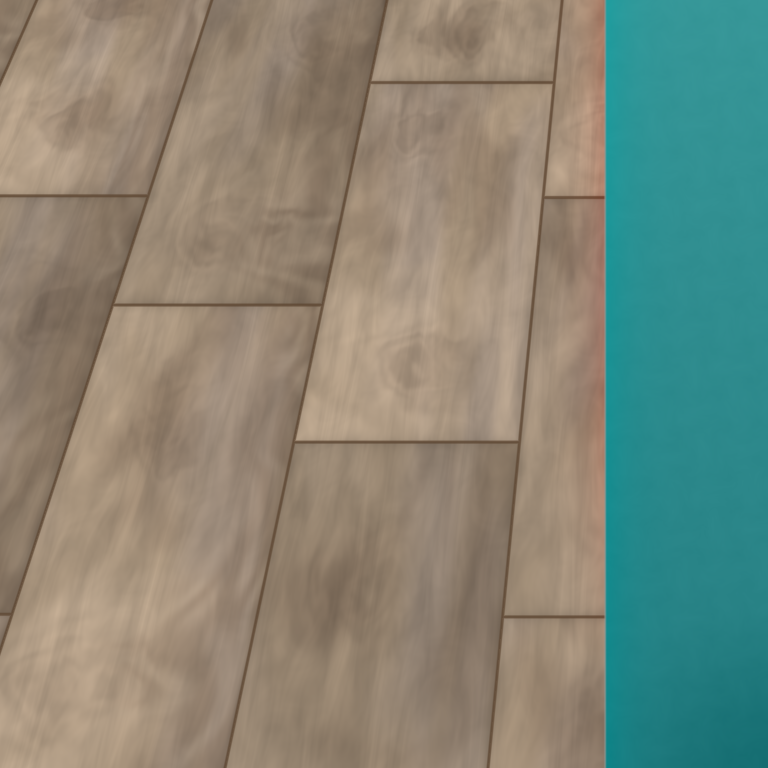
A Shadertoy shader for this texture:

```glsl
// Staggered wood-look floor planks in perspective, beside a teal wall panel.

const vec3 WOOD  = vec3(0.625, 0.550, 0.464);
const vec3 LIGHT = vec3(0.700, 0.622, 0.535);
const vec3 GREY  = vec3(0.610, 0.550, 0.500);
const vec3 DARK  = vec3(0.420, 0.350, 0.290);
const vec3 SEAM  = vec3(0.370, 0.280, 0.200);
const vec3 TEAL  = vec3(0.180, 0.540, 0.550);
const float WALL_X = 0.788;       // left edge of the panel
const float HORIZON = 1.99;       // distance of the vanishing line above the top
const float PLANK_LENGTH = 0.087; // in units of inverse depth

vec2 hash2(vec2 p) {
    vec3 q = fract(vec3(p.xyx) * vec3(0.1031, 0.1030, 0.0973));
    q += dot(q, q.yzx + 33.33);
    return fract((q.xx + q.yz) * q.zy);
}

// Warped sines, rotated and scaled per layer; roughly -0.6 to 0.6
float layeredSines(vec2 p, float seed) {
    float sum = 0.0, amp = 0.5;
    for (int i = 0; i < 4; i++) {
        p = mat2(1.5, 1.1, -1.1, 1.5) * p + seed;
        p += 0.6 * sin(p.yx + seed);
        sum += amp * sin(p.x) * sin(p.y);
        amp *= 0.62;
    }
    return sum;
}

// Distance to the nearest jittered cell centre
float cellular(vec2 p, vec2 seed) {
    vec2 cell = floor(p);
    float nearest = 4.0;
    for (int j = -1; j <= 1; j++)
    for (int i = -1; i <= 1; i++) {
        vec2 c = cell + vec2(i, j);
        vec2 centre = c + 0.5 + 0.4 * (hash2(c + seed) - 0.5);
        nearest = min(nearest, length(p - centre));
    }
    return nearest;
}

// Opacity of a line of the given half width
float line(float dist, float halfWidth, float pixel) {
    return 1.0 - smoothstep(halfWidth - pixel, halfWidth + pixel, dist);
}

// Wood of one plank: p runs 0..1 across and along it
vec3 plankColor(vec2 p, vec2 id) {
    float seed = 6.28 * hash2(id + 17.0).x;
    float tone = cos(2.9 * id.x + 2.6 * (id.y - 5.0));
    vec2 q = vec2(p.x, p.y * 1.7);

    // Broad stains and grey patches
    float stain = layeredSines(q * vec2(1.7, 0.9), seed);
    float patches = layeredSines(q * vec2(1.2, 0.5) + 4.0, seed + 2.0);
    vec3 col = mix(WOOD, GREY, smoothstep(-0.2, 0.4, patches) * 0.7);
    col = mix(col, LIGHT, smoothstep(0.0, 0.5, stain) * 0.65);
    col = mix(col, DARK, smoothstep(0.0, 0.6, -stain) * 0.38);

    // Knots, two cells per plank, with softly ragged rims
    float ragged = layeredSines(q * 4.0, seed + 1.0);
    float knotDist = cellular(vec2(p.x, p.y * 2.0), id * 7.0) + 0.14 * ragged;
    float knot = exp(-28.0 * knotDist * knotDist);
    float knotty = 0.15 + 0.4 * step(0.4, abs(tone)) * hash2(id + 5.0).y;
    col = mix(col, DARK, knot * knotty);

    // Growth rings bend around knots and darken toward one side
    float bend = 1.1 * layeredSines(q * vec2(1.6, 1.1), seed + 3.0);
    float rings = sin(24.0 * (p.x + 0.5 * bend) + 11.0 * knot + 5.0 * q.y);
    float side = smoothstep(0.55, 0.95, p.x + 0.3 * stain) * step(id.x, 1.5);
    col = mix(col, DARK, side * (0.33 + 0.17 * rings));
    col *= 1.0 + 0.022 * rings * (0.5 + knot);

    // Fine fibres along the plank
    float fibres = layeredSines(q * vec2(13.0, 2.5), seed);
    float pores = layeredSines(q * vec2(9.0, 6.0), seed + 5.0);
    col *= 1.0 + 0.085 * fibres + 0.05 * pores;
    return col * (1.0 + 0.06 * tone);
}

// Floor: seams fan out from the vanishing point, joints are staggered
vec3 floorColor(vec2 uv, float pixel) {
    float down = 1.0 - uv.y;
    float depth = down + HORIZON;
    float columnWidth = 0.228 + 0.1145 * down;
    float across = (uv.x - 0.048 + 0.44 * down) / columnWidth;
    float column = floor(across);
    float stagger = 0.12 - 0.29 * column - 0.015 * column * column;
    float along = 1.0 / (depth * PLANK_LENGTH) - stagger;
    vec2 id = vec2(column, floor(along));
    vec3 col = plankColor(vec2(across, along) - id, id);

    // Seams and end joints with a faint shadow
    float seamDist = abs(across - round(across)) * columnWidth;
    float jointDist = abs(along - round(along)) * PLANK_LENGTH * depth * depth;
    float gap = min(seamDist, jointDist);
    col *= 1.0 - 0.12 * exp(-gap * 130.0);
    col = mix(col, SEAM, 0.8 * line(gap, 0.0019, pixel));

    // Reddish bounce beside the panel
    float bounce = exp((uv.x - WALL_X) * 45.0) * smoothstep(0.05, 0.5, uv.y);
    return col + bounce * vec3(0.05, -0.07, -0.07);
}

// Panel: lighter at the top, more saturated at its left edge
vec3 wallColor(vec2 uv) {
    vec3 col = TEAL + (uv.y - 0.5) * vec3(0.07, 0.10, 0.09);
    col += exp((WALL_X - uv.x) * 30.0) * vec3(-0.10, 0.03, 0.03);
    col -= 0.06 * smoothstep(0.25, 0.0, length(uv - vec2(1.0, 0.0)));
    return col + 0.008 * layeredSines(uv * 45.0, 1.0);
}

void mainImage(out vec4 fragColor, in vec2 fragCoord) {
    vec2 uv = fragCoord / iResolution.xy;
    float pixel = 1.0 / iResolution.y;
    float wall = smoothstep(-pixel, pixel, uv.x - WALL_X);
    vec3 col = mix(floorColor(uv, pixel), wallColor(uv), wall);
    col = mix(col, vec3(0.58, 0.60, 0.58), 0.6 * line(abs(uv.x - WALL_X), 0.0013, pixel));
    fragColor = vec4(col, 1.0);
}
```
